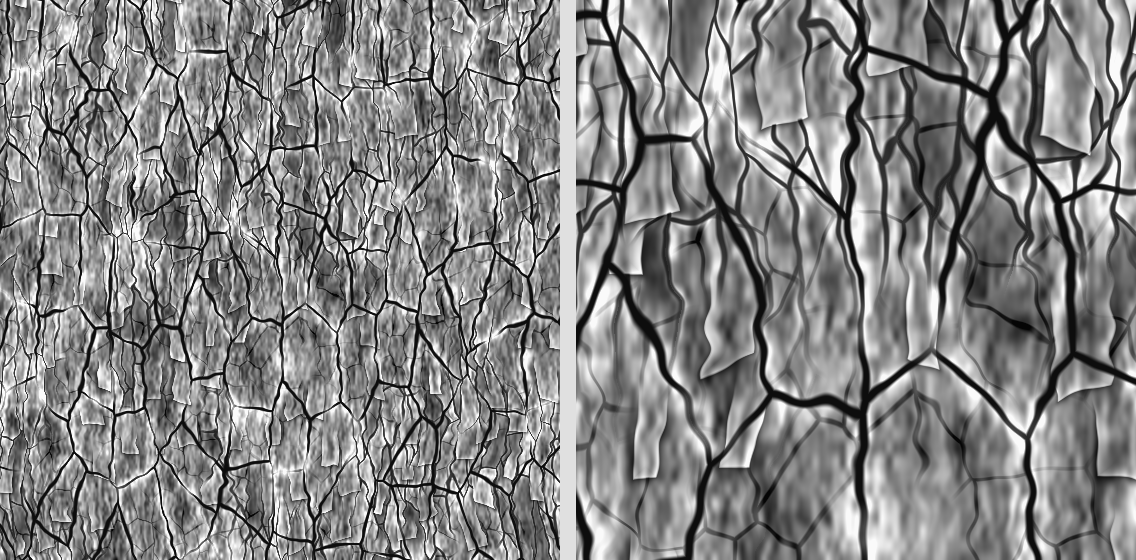
Left, the full canvas; right, a detail of the centre.
Write a three.js fragment shader that draws this texture.

```glsl
// Grey, deeply fissured tree bark: tall plates, bright ragged rims, slivers and loose flakes.
varying vec2 vUv;

const vec2 PLATE_GRID = vec2(14.0, 7.0);
const vec2 SLIVER_GRID = vec2(37.0, 9.0);
const vec2 HAIR_GRID = vec2(30.0, 19.0);
const vec2 FLAKE_GRID = vec2(20.0, 11.0);
const vec2 FLAKE_MIN = vec2(0.007, 0.016);
const vec2 FLAKE_MAX = vec2(0.018, 0.045);
const float FLAKE_SHARE = 0.42;
const float BEND = 0.030;
const float JAG = 0.0065;
const float BARK_TONE = 0.47;
const float CRACK_TONE = 0.05;
const float PLATE_CRACK = 0.0024;
const float SLIVER_CRACK = 0.0017;
const float PLATE_RIM = 0.0075;
const float SLIVER_RIM = 0.0045;
const float RIM_GAIN = 0.50;
const float FIBRE_GAIN = 0.42;

vec2 hash22(vec2 p) {
  vec3 q = fract(vec3(p.xyx) * vec3(0.1031, 0.1030, 0.0973));
  q += dot(q, q.yzx + 33.33);
  return fract((q.xx + q.yz) * q.zy);
}

float noise(vec2 p) {
  vec2 i = floor(p);
  vec2 f = fract(p);
  f = f * f * (3.0 - 2.0 * f);
  float low = mix(hash22(i).x, hash22(i + vec2(1.0, 0.0)).x, f.x);
  float high = mix(hash22(i + vec2(0.0, 1.0)).x, hash22(i + 1.0).x, f.x);
  return mix(low, high, f.y);
}

vec2 cellPoint(vec2 id, float seed) {
  return id + 0.5 + 0.88 * (hash22(id + seed) - 0.5);
}

// Stretched Voronoi cells: x = distance to the border in canvas units, y = random value of the cell.
vec2 cells(vec2 uv, vec2 grid, float seed) {
  vec2 p = uv * grid;
  vec2 base = floor(p);
  vec2 nearId = base;
  float nearest = 9.0;
  for (int y = -1; y <= 1; y++) {
    for (int x = -1; x <= 1; x++) {
      vec2 id = base + vec2(float(x), float(y));
      vec2 toPoint = cellPoint(id, seed) - p;
      float d = dot(toPoint, toPoint);
      if (d < nearest) { nearest = d; nearId = id; }
    }
  }
  vec2 a = cellPoint(nearId, seed) - p;
  float border = 1.0;
  for (int y = -2; y <= 2; y++) {
    for (int x = -2; x <= 2; x++) {
      vec2 id = nearId + vec2(float(x), float(y));
      vec2 b = cellPoint(id, seed) - p;
      vec2 across = b - a;
      if (dot(across, across) > 0.0001)
        border = min(border, 0.5 * dot(a + b, across) / length(across * grid));
    }
  }
  return vec2(border, hash22(nearId + seed + 17.0).y);
}

float crack(float d, float halfWidth) {
  return 1.0 - smoothstep(halfWidth * 0.45, halfWidth * 1.5, d);
}

float rim(float d, float start, float reach) {
  return exp(-max(d - start, 0.0) / reach);
}

// Loose flakes: ragged slanted lower edge, upper end melting into the bark.
float addFlakes(float tone, vec2 uv, float grain) {
  vec2 base = floor(uv * FLAKE_GRID);
  for (int y = -1; y <= 1; y++) {
    for (int x = -1; x <= 1; x++) {
      vec2 id = base + vec2(float(x), float(y));
      vec2 size = hash22(id + 139.0);
      vec2 kind = hash22(id + 211.0);
      vec2 p = uv - (id + 0.15 + 0.7 * hash22(id + 71.0)) / FLAKE_GRID;
      p += vec2(p.y * (size.x - 0.5) * 0.2, p.x * (kind.y - 0.5) * 0.8);
      vec2 halfSize = mix(FLAKE_MIN, FLAKE_MAX, size);
      vec2 q = abs(p) - halfSize;
      float d = length(max(q, 0.0)) + min(max(q.x, q.y), 0.0);
      float body = step(kind.x, FLAKE_SHARE) * (1.0 - smoothstep(-0.1, 0.95, p.y / halfSize.y));
      float shadow = exp(-max(d, 0.0) / 0.0035) * smoothstep(0.0, 0.001, d);
      float face = 0.50 + 0.2 * (kind.y - 0.5) + grain + 0.40 * exp(min(d, 0.0) / 0.005);
      tone *= 1.0 - 0.75 * body * shadow;
      tone = mix(tone, face, body * (1.0 - smoothstep(-0.0008, 0.0008, d)));
    }
  }
  return tone;
}

void main() {
  // Ragged coordinates
  vec2 bend = vec2(noise(vUv * vec2(9.0, 8.0)), noise(vUv * vec2(8.0, 6.0) + 40.0)) - 0.5;
  vec2 jag = vec2(noise(vUv * vec2(58.0, 72.0) + 9.0), noise(vUv * vec2(62.0, 58.0) + 80.0)) - 0.5;
  vec2 uv = vUv + BEND * bend + JAG * jag;

  vec2 plate = cells(uv, PLATE_GRID, 3.0);
  vec2 sliver = cells(uv + 0.3 * JAG * jag, SLIVER_GRID, 57.0);
  float hair = cells(uv + JAG * jag.yx, HAIR_GRID, 91.0).x;

  // Fibres, specks and broad stains
  float fibre = noise(vec2(uv.x * 210.0, vUv.y * 36.0)) - 0.5;
  float speck = noise(vUv * vec2(250.0, 120.0) + 5.0);
  float stain = noise(vUv * vec2(34.0, 20.0) + 21.0) - 0.5;
  float grain = FIBRE_GAIN * fibre + 0.26 * (speck - 0.5);
  float slivered = smoothstep(0.36, 0.60, noise(vUv * vec2(13.0, 5.0) + 33.0));
  float wear = noise(vUv * vec2(24.0, 17.0) + 63.0);

  // Plate faces, some of them hollow and smooth
  float hollow = smoothstep(0.76, 0.80, sliver.y) * slivered;
  float tone = BARK_TONE + 0.14 * (plate.y - 0.5) + 0.26 * stain - 0.13 * hollow;
  tone += grain * (1.0 - 0.5 * hollow);
  tone -= 0.26 * crack(hair, 0.0013) * smoothstep(0.3, 0.7, wear);

  // Bright speckled rims, then the dark fissures
  float plateRim = rim(plate.x, PLATE_CRACK, PLATE_RIM);
  float sliverRim = rim(sliver.x, SLIVER_CRACK, SLIVER_RIM) * slivered * (1.0 - 0.6 * hollow);
  tone += RIM_GAIN * max(plateRim, sliverRim) * (0.55 + 0.75 * speck);
  float sliverCrack = crack(sliver.x, SLIVER_CRACK * (0.5 + wear)) * slivered;
  tone = mix(tone, CRACK_TONE + 0.06, 0.9 * sliverCrack);
  tone = addFlakes(tone, uv, grain);
  float plateCrack = crack(plate.x, PLATE_CRACK * (0.45 + 1.1 * wear));
  tone = mix(tone, CRACK_TONE, plateCrack * smoothstep(0.05, 0.4, wear));

  gl_FragColor = vec4(vec3(clamp(tone, 0.02, 0.98)), 1.0);
}
```
